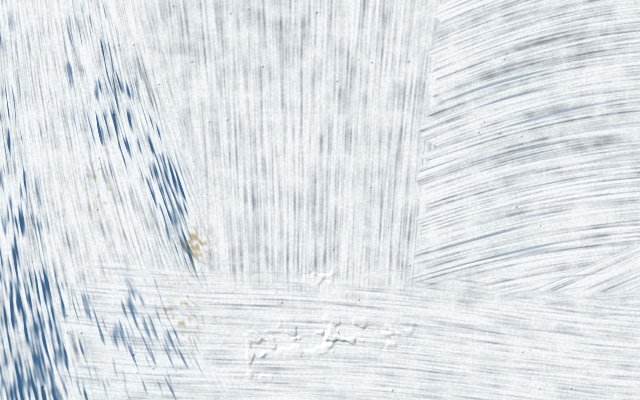
Write a Shadertoy shader that draws this texture.

```glsl
const vec3 PAINT_WHITE = vec3(0.925, 0.943, 0.953);
const vec3 WORN_GREY = vec3(0.58, 0.61, 0.635);
const vec3 DEEP_BLUE = vec3(0.24, 0.39, 0.54);
const vec3 OCHRE = vec3(0.68, 0.61, 0.43);

vec2 hash2(vec2 p) {
    vec3 q = fract(vec3(p.xyx) * vec3(0.1031, 0.1030, 0.0973));
    q += dot(q, q.yzx + 33.33);
    return fract((q.xx + q.yz) * q.zy);
}

float corner(vec2 cell, vec2 offset) {
    float angle = 6.2832 * hash2(cell).x;
    return dot(vec2(cos(angle), sin(angle)), offset);
}

float gradientNoise(vec2 p) {
    vec2 i = floor(p), f = fract(p);
    vec2 w = f * f * f * (f * (f * 6.0 - 15.0) + 10.0);
    vec2 e = vec2(1.0, 0.0);
    float low = mix(corner(i, f), corner(i + e, f - e), w.x);
    float high = mix(corner(i + e.yx, f - e.yx), corner(i + 1.0, f - 1.0), w.x);
    return 1.4 * mix(low, high, w.y);
}

// Thin streaks, x across the stroke and y along it, skewed to few dark ones
float bristles(vec2 s, float density, float stretch) {
    float n = 0.65 * gradientNoise(s * vec2(density, stretch));
    n += 0.5 * gradientNoise(s * vec2(0.62 * density, 0.5 * stretch) + 37.0);
    n += 0.22 * gradientNoise(s * vec2(0.25 * density, 0.4 * stretch) + 74.0);
    return n * (1.0 + 0.7 * n);
}

float blob(vec2 p, vec2 center, vec2 size) {
    vec2 d = (p - center) / size;
    return exp(-dot(d, d));
}

// Tiny pits with a faint lit side
float specks(vec2 p, float cells, float share) {
    vec2 id = floor(p * cells);
    vec2 d = (fract(p * cells) - 0.25 - 0.5 * hash2(id + 71.0)) / cells;
    float radius = mix(0.0015, 0.003, hash2(id + 19.0).y);
    float shade = blob(d, vec2(0.0), vec2(radius));
    float light = blob(d, vec2(-radius, radius), vec2(radius));
    return step(hash2(id + 5.0).x, share) * (shade - 0.3 * light);
}

float reliefHeight(vec2 p) {
    float n = gradientNoise(p * vec2(20.0, 28.0)) + 0.4 * gradientNoise(p * 60.0);
    return smoothstep(0.1, 0.4, n);
}

void mainImage(out vec4 fragColor, in vec2 fragCoord) {
    vec2 p = fragCoord / iResolution.y;
    float ragged = gradientNoise(p * vec2(9.0, 45.0));
    float cloud = gradientNoise(p * 4.0) + 0.5 * gradientNoise(p * 11.0);
    float patches = gradientNoise(p * 19.0) + 0.6 * gradientNoise(p * 43.0);

    // Stroke coordinates of each brushed area
    vec2 leftUv = vec2(p.x + (0.12 + 0.5 * p.x) * (p.y - 0.5), p.y);
    vec2 middleUv = vec2(p.x + 0.27 * (0.75 - p.x) * p.y, p.y);
    float run = p.x - 1.07;
    float arc = (0.40 * run - 0.30 * run * run) * (0.55 + 0.6 * p.y);
    vec2 rightUv = vec2(p.y - arc, p.x);
    vec2 lowerUv = vec2(p.y + 0.08 * p.x + 0.01 * sin(5.0 * p.x), p.x);
    vec2 slantUv = vec2(p.y - 0.42 * p.x, p.x);

    // Wear of the white coat in each area
    float leftWear = 0.06 + 0.55 * bristles(leftUv, 190.0, 11.0);
    float middleWear = 0.11 + 0.52 * bristles(middleUv, 200.0, 7.0)
        + 0.13 * (cloud + 0.3) * smoothstep(0.4, 1.0, p.y);
    float rightWear = 0.13 + 0.66 * bristles(rightUv, 190.0, 5.0)
        + 0.16 * gradientNoise(rightUv * vec2(26.0, 2.5));
    float lowerWear = 0.06 + 0.42 * bristles(lowerUv, 190.0, 8.0);
    float slantWear = 0.06 + 0.5 * bristles(slantUv, 190.0, 5.0);

    // Overlap of the areas
    float middleMask = smoothstep(-0.07, 0.07, p.x - 0.62 + 0.24 * p.y + 0.05 * ragged);
    float rightMask = smoothstep(-0.008, 0.008, p.x - 1.015 - 0.085 * p.y + 0.03 * ragged);
    float lowerMask = smoothstep(0.05, -0.05, p.y - 0.34 + 0.05 * p.x + 0.06 * ragged)
        * smoothstep(0.15, 0.25, p.x + 0.08 * ragged);
    float slantMask = smoothstep(0.0, 0.02, p.y - 0.26) * smoothstep(1.2, 1.35, p.x)
        * smoothstep(0.0, 0.02, 0.42 * p.x - 0.27 - p.y);
    float wear = mix(leftWear, middleWear, middleMask);
    wear = mix(wear, rightWear, rightMask);
    wear = mix(wear, lowerWear, lowerMask);
    wear = mix(wear, slantWear, slantMask);
    wear = wear * (1.0 + 0.7 * patches) + 0.07 * patches + 0.14 * gradientNoise(p * 140.0);
    vec3 color = mix(PAINT_WHITE, WORN_GREY, clamp(wear, -0.09, 1.0));

    // Blue undercoat showing between the left strokes
    float amount = blob(leftUv, vec2(0.43, 0.50), vec2(0.04, 0.16))
        + 0.6 * blob(leftUv, vec2(0.33, 0.78), vec2(0.11, 0.26))
        + 0.7 * blob(leftUv, vec2(0.02, 0.65), vec2(0.08, 0.38))
        + blob(leftUv, vec2(0.0, 0.12), vec2(0.13, 0.25))
        + 0.9 * blob(leftUv, vec2(0.27, 0.14), vec2(0.09, 0.13));
    amount = min(amount, 1.0);
    float streak = bristles(leftUv + 3.0, 150.0, 15.0) + 0.25 * cloud + 0.2 * patches;
    float blue = smoothstep(0.35, 1.15, streak + 0.55 * amount) * smoothstep(0.05, 0.5, amount);
    color = mix(color, DEEP_BLUE, blue * (1.0 - 0.3 * lowerMask));
    float arcLine = smoothstep(0.35, 0.9, bristles(rightUv + 8.0, 110.0, 3.5) + 0.2 * cloud);
    color = mix(color, vec3(0.50, 0.57, 0.64), 0.6 * arcLine * rightMask * (1.0 - lowerMask));

    // Ochre stains
    float stain = blob(p, vec2(0.485, 0.385), vec2(0.04, 0.05))
        + 0.6 * blob(p, vec2(0.46, 0.20), vec2(0.06, 0.10))
        + 0.5 * blob(p, vec2(0.24, 0.54), vec2(0.05, 0.09));
    float flakes = gradientNoise(leftUv * vec2(110.0, 60.0));
    color = mix(color, OCHRE, 0.7 * smoothstep(0.35, 0.95, 0.75 * stain + 0.6 * flakes));

    // Thick paint ridges and specks
    float ridgeMask = blob(p, vec2(0.84, 0.16), vec2(0.16, 0.035))
        + 0.7 * blob(p, vec2(0.65, 0.10), vec2(0.04, 0.05))
        + 0.5 * blob(p, vec2(0.80, 0.31), vec2(0.04, 0.03));
    float relief = reliefHeight(p) - reliefHeight(p + vec2(-0.004, 0.005));
    color += 0.4 * relief * ridgeMask;
    color -= 0.3 * specks(p, 22.0, 0.07);
    fragColor = vec4(clamp(color, 0.0, 1.0), 1.0);
}
```
